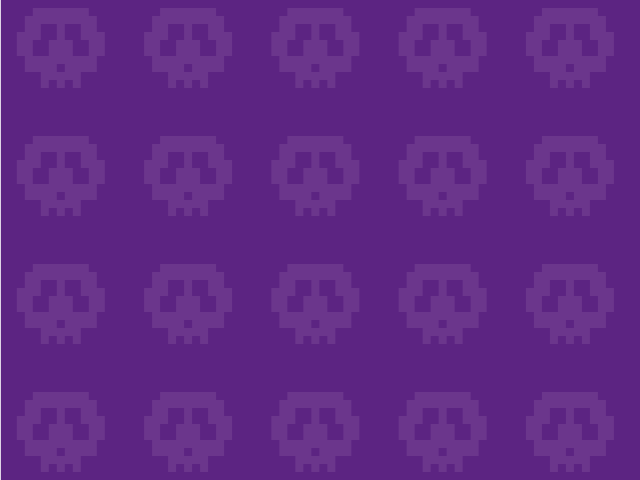
Give the GLSL for this pattern, as a Shadertoy shader.

```glsl
// Faint blocky skulls repeated in a grid on a flat purple ground.

#define GROUND vec3(0.36, 0.14, 0.51)
#define SKULL vec3(0.42, 0.21, 0.55)
#define EDGE_COLOR vec3(1.0)
#define EDGE_WIDTH 0.1            // light strip at the left, in cells
#define CELLS_HIGH 60.0           // cells per canvas height
#define PITCH vec2(15.91, 16.0)   // spacing of the repeats, in cells
#define FIRST vec2(2.1, 1.0)      // left and top of the first skull, in cells
#define SKULL_WIDTH 11.0

// Signed distance to a box spanning lo to hi, with square corners.
float box(vec2 p, vec2 lo, vec2 hi) {
    vec2 d = max(lo - p, p - hi);
    return max(d.x, d.y);
}

// Box centred on the vertical axis, between two rows.
float band(vec2 p, float halfWidth, float top, float bottom) {
    return box(p, vec2(-halfWidth, top), vec2(halfWidth, bottom));
}

// Skull in cell units: x from its axis, y down from its crown.
float skull(vec2 p) {
    p.x = abs(p.x);

    // Stepped cranium and jaw
    float bone = band(p, 3.5, 0.0, 8.0);
    bone = min(bone, band(p, 4.5, 1.0, 8.0));
    bone = min(bone, band(p, 5.5, 3.0, 6.0));
    bone = min(bone, band(p, 2.5, 7.0, 10.0));

    // Slanted eye sockets; the middle box bridges the two halves
    float holes = box(p, vec2(0.5, 2.0), vec2(2.5, 4.0));
    holes = min(holes, box(p, vec2(1.5, 4.0), vec2(3.5, 6.0)));
    holes = min(holes, box(p, vec2(1.5, 2.0), vec2(2.5, 6.0)));

    // Nose and gaps between the teeth
    holes = min(holes, band(p, 0.5, 7.0, 8.0));
    holes = min(holes, box(p, vec2(0.5, 9.0), vec2(1.5, 11.0)));

    return max(bone, -holes);
}

// Antialiased coverage from a distance and the size of a pixel.
float coverage(float dist, float pixel) {
    return clamp(0.5 - dist / pixel, 0.0, 1.0);
}

void mainImage(out vec4 fragColor, in vec2 fragCoord) {
    // Cell coordinates from the top left
    float pixel = CELLS_HIGH / iResolution.y;
    vec2 cell = vec2(fragCoord.x, iResolution.y - fragCoord.y) * pixel;

    // Fold into one repeat, keeping seams inside the empty gaps
    vec2 margin = vec2(0.5 * (PITCH.x - SKULL_WIDTH), FIRST.y);
    vec2 local = mod(cell - FIRST + margin, PITCH) - margin;
    local.x -= 0.5 * SKULL_WIDTH;

    vec3 color = mix(GROUND, SKULL, coverage(skull(local), pixel));
    color = mix(color, EDGE_COLOR, coverage(cell.x - EDGE_WIDTH, pixel));
    fragColor = vec4(color, 1.0);
}
```
